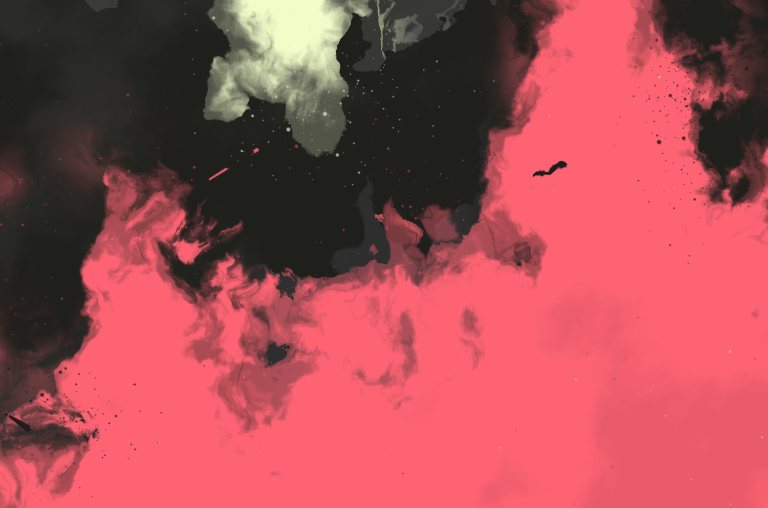
Reproduce this background procedurally as a Shadertoy shader.

```glsl
// Abstract ink wash: coral pigment rises into a charcoal field below a pale
// splash. A height profile and soft ellipses are warped by layered noise,
// cut into translucent layers and dusted with droplets.

const float SHORE[25] = float[25](
  .17, .16, .20, .67, .67, .65, .55, .45, .39, .41, .46, .48, .49,
  .49, .54, .58, .77, .98, 1.2, 1.25, 1.17, .96, .78, .74, .72);

float hash(vec2 p) {
  vec3 q = fract(p.xyx * .1031);
  q += dot(q, q.yzx + 33.33);
  return fract((q.x + q.y) * q.z);
}

float noise(vec2 p) {
  vec2 i = floor(p), f = fract(p);
  f = f * f * (3. - 2. * f);
  return mix(mix(hash(i), hash(i + vec2(1, 0)), f.x),
             mix(hash(i + vec2(0, 1)), hash(i + vec2(1, 1)), f.x), f.y);
}

// Layered noise centred on zero
float fbm(vec2 p) {
  float sum = -.49, amp = .5;
  for (int i = 0; i < 6; i++) {
    sum += amp * noise(p);
    p = mat2(1.6, 1.2, -1.2, 1.6) * p + 7.3;
    amp *= .5;
  }
  return sum;
}

// Height of the coral edge at x
float shore(float x) {
  float k = clamp(x / 1.518, 0., .9999) * 24.;
  int i = int(k);
  return mix(SHORE[i], SHORE[i + 1], fract(k));
}

// 1 at the centre (x, y) of an ellipse, 0 on its rim
float lobe(vec2 p, float x, float y, float w, float h) {
  return 1. - length((p - vec2(x, y)) / vec2(w, h));
}

float glow(vec2 p, float x, float y, float w, float h) {
  vec2 d = (p - vec2(x, y)) / vec2(w, h);
  return exp(-dot(d, d));
}

float stroke(vec2 p, vec2 a, vec2 b, float width) {
  vec2 ab = b - a;
  float t = clamp(dot(p - a, ab) / dot(ab, ab), 0., 1.);
  float d = length(p - a - ab * t) - width * (.35 + .65 * t);
  return 1. - smoothstep(-.001, .002, d);
}

// Scattered round drops, one per chosen grid cell
float drops(vec2 p, float scale, float density) {
  p = mat2(.8, .6, -.6, .8) * p * scale;
  vec2 cell = floor(p);
  vec2 centre = .25 + .5 * vec2(hash(cell + 3.7), hash(cell.yx + 91.3));
  float radius = .05 + .18 * pow(hash(cell + 29.1), 3.);
  float soft = scale / iResolution.y;
  float d = length(p - cell - centre) - radius;
  return (1. - smoothstep(-soft, soft, d)) * step(hash(cell + 151.9), density);
}

void mainImage(out vec4 fragColor, in vec2 fragCoord) {
  vec2 p = fragCoord / iResolution.xy * vec2(1.518, 1.);
  vec2 q = p + .13 * vec2(fbm(p * 8.), fbm(p * 8. + 40.));
  float rough = fbm(q * 15. + 9.);
  float fine = fbm(q * vec2(48., 36.) + 31.);
  float cloud = fbm(q * 5. + 70.);
  float vein = 1. - smoothstep(0., .035, abs(fbm(q * vec2(11., 8.) + 25.)));
  float middle = smoothstep(.46, .56, p.x) * (1. - smoothstep(.9, 1., p.x));

  // Charcoal ground with faint cool stains
  vec3 color = mix(vec3(.12, .12, .105), vec3(.17, .17, .155),
    smoothstep(-.12, .25, cloud + .25 * (.3 - p.x)));
  float stain = shore(q.x) + .04 - q.y + .3 * cloud + .1 * rough;
  stain = max(stain, .25 * (.63 - q.y) - abs(q.x - .72));
  color = mix(color, vec3(.2, .2, .205), .75 * middle * smoothstep(-.004, .006, stain));

  // Coral body: profile, raised tongues, feathered dark plumes
  float body = shore(q.x) - q.y + .22 * rough + .08 * fine;
  body = max(body, .42 * (.59 - q.y) - abs(q.x - .767 - .25 * (.59 - q.y)));
  body = max(body, .035 * lobe(q, .87, .56, .035, .045));
  body = max(body, .03 * lobe(q, 0., .67, .03, .035));
  body = max(body, .03 * lobe(q, 0., .33, .025, .06));
  float plume = 1.1 * glow(q, 1.405, .69, .045, .1)
    + .95 * glow(q, 1.05, .51, .05, .06) + .6 * glow(q, 1.1, .62, .05, .035)
    + 1.1 * glow(q, .16, .15, .06, .06) + .9 * glow(q, .39, .54, .06, .09)
    + .6 * glow(q, .6, .3, .06, .05);
  body = mix(body, .6 * rough + .35 * fine - .04, clamp(plume * (1. + 2. * rough), 0., 1.));

  // Translucent layers: crisp in the middle, feathered at the sides
  float feather = mix(.05, .006, middle);
  float thin = smoothstep(-feather, feather, body);
  float second = smoothstep(.02, .045, body + .25 * cloud);
  float full = smoothstep(.02, .17, body + .4 * rough + .15 * fine);
  float pigment = thin * (.4 + .22 * second + .38 * full);
  pigment -= .15 * vein * thin * (1. - smoothstep(.08, .22, body));
  float haze = 1.1 * glow(p, 1.37, .9, .1, .17) + .35 * glow(p, .2, .69, .08, .06)
    + .4 * glow(p, .08, .27, .1, .1) + .5 * glow(p, 1.03, .88, .04, .12);
  pigment = max(pigment, haze * .75 * smoothstep(-.18, .22, rough + .6 * cloud + .5 * fine));
  float shade = .36 * glow(p, 1.42, .13, .32, .24) + .55 * cloud;
  vec3 coral = mix(vec3(.995, .39, .45), vec3(.915, .355, .41), smoothstep(.13, .27, shade));
  color = mix(color, coral, clamp(pigment, 0., 1.));

  // Ragged grey wing, then the pale splash with hanging lobes
  float wing = max(lobe(q, .8, 1., .13, .11), lobe(q, .21, 1.01, .05, .04));
  wing = smoothstep(0., .08, wing + 2.4 * rough - .15);
  color = mix(color, vec3(.31, .31, .3), wing * (.5 + .5 * vein));
  color = mix(color, vec3(.72, .75, .6), .7 * wing * vein * glow(p, .74, .95, .06, .1));
  float splash = max(lobe(q, .575, 1.03, .15, .25), .6 * lobe(q, .63, .83, .07, .115));
  splash = max(splash, .3 * lobe(q, .455, .83, .03, .055));
  splash += .4 * rough - .6 * glow(q, .695, .93, .02, .03);
  float veil = smoothstep(0., .05, splash);
  color = mix(color, vec3(.41, .42, .36), .7 * veil);
  float light = glow(p, .575, 1., .13, .17) + .9 * rough + .5 * cloud + .4 * fine;
  color = mix(color, vec3(.95, .99, .79), veil * smoothstep(.12, .72, light));

  // Flung strokes
  float streak = stroke(p, vec2(.39, .632), vec2(.508, .705), .003);
  color = mix(color, coral, .85 * streak * smoothstep(-.1, -.04, rough));
  float ink = stroke(q, vec2(1.09, .655), vec2(1.135, .652), .006)
    + stroke(p, vec2(.02, .18), vec2(.055, .157), .006);
  color = mix(color, vec3(.13, .11, .11), min(ink, 1.));

  // Droplets at three sizes, gathered around each splash
  float paleZone = glow(p, .62, .8, .17, .13) + glow(p, .4, .99, .03, .03);
  float inkZone = glow(p, 1.37, .8, .08, .15) + glow(p, .1, .17, .12, .07);
  for (int i = 0; i < 3; i++) {
    float scale = 55. * pow(1.6, float(i));
    vec2 s = p + float(i) * 3.7;
    color = mix(color, vec3(.85, .88, .72), .75 * drops(s, scale, .07 * paleZone));
    color = mix(color, coral * .8, .6 * drops(s + 11., scale, .05 * exp(-abs(body) * 20.)));
    color = mix(color, vec3(.14, .11, .11), .85 * drops(s + 23., scale, .2 * inkZone));
  }
  fragColor = vec4(color, 1.);
}
```
